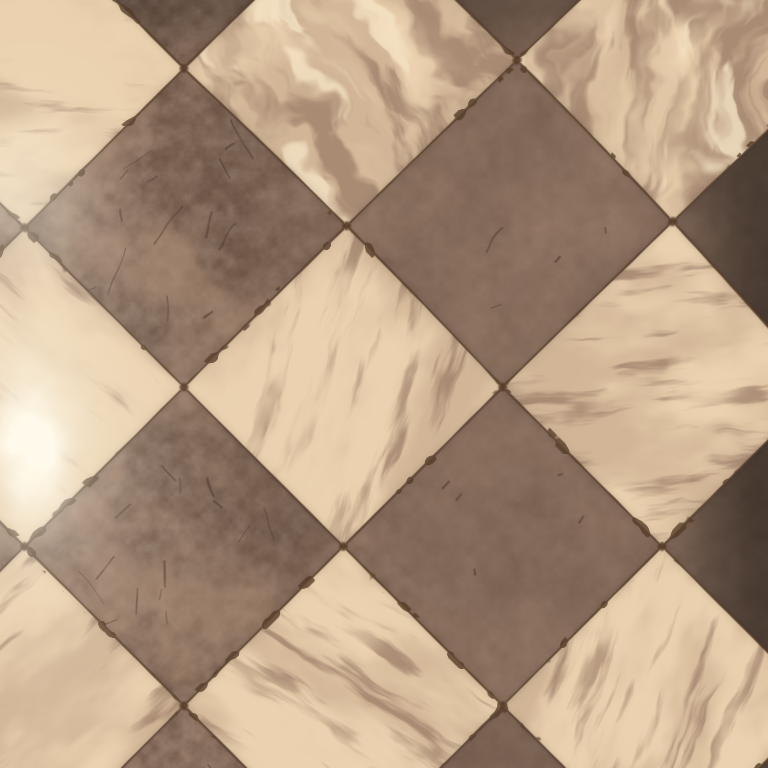
Give the GLSL for this texture, as a Shadertoy shader.

```glsl
// Worn marble floor: diagonal checker of veined cream and scratched brown tiles
const vec2  CENTER = vec2(0.447, 0.496);    // middle of the central cream tile
const float HALF_DIAGONAL = 0.2075;
const float SIDE = HALF_DIAGONAL * 1.41421;
const vec2  SKEW = vec2(0.105, 0.06);       // lens stretch toward the upper right
const float JOINT = 0.0013;                 // half width of the joint
const float CHIP = 0.0045;                  // extra width where edges are chipped
const int   SCRATCHES = 16;                 // per brown tile
const vec2  GLARE = vec2(0.04, 0.42);
const vec3  CREAM = vec3(0.92, 0.82, 0.685);
const vec3  SAND = vec3(0.82, 0.71, 0.59);
const vec3  VEIN = vec3(0.60, 0.48, 0.40);
const vec3  PALE = vec3(0.96, 0.89, 0.77);
const vec3  BROWN = vec3(0.515, 0.415, 0.35);
const vec3  DUSTY = vec3(0.66, 0.54, 0.45);
const vec3  SCRATCH = vec3(0.30, 0.22, 0.18);
const vec3  GROUT = vec3(0.33, 0.23, 0.15);
const vec3  SHINE = vec3(1.0, 0.98, 0.92);

float hash(vec2 p) {
    return fract(sin(dot(p, vec2(127.1, 311.7))) * 43758.5);
}

float noise(vec2 p) {
    vec2 i = floor(p), f = fract(p);
    f = f * f * (3.0 - 2.0 * f);
    return mix(mix(hash(i), hash(i + vec2(1, 0)), f.x),
               mix(hash(i + vec2(0, 1)), hash(i + vec2(1, 1)), f.x), f.y);
}

float fbm(vec2 p) {
    float sum = 0.0, amp = 0.533;
    for (int i = 0; i < 4; i++) {
        sum += amp * noise(p);
        p = p * 2.03 + 17.3;
        amp *= 0.5;
    }
    return sum;
}

float segment(vec2 p, vec2 dir, float halfLength) {
    return length(p - dir * clamp(dot(p, dir), -halfLength, halfLength));
}

// Cream marble: each slab has its own vein direction and density
vec3 creamStone(vec2 p, vec2 slab, float seed) {
    float angle = 1.25 - 1.15 * slab.x + 1.4 * slab.y - 0.45 * slab.y * slab.y
                + 0.2 * slab.x * slab.y + 0.2 * (seed - 0.5);
    float inner = step(-0.5, slab.x);
    float mottled = inner * step(0.5, slab.y);
    float density = 0.22 + 0.3 * inner + 0.34 * mottled;
    vec2 dir = vec2(cos(angle), sin(angle));
    vec2 r = vec2(dot(p, dir), dot(p, vec2(-dir.y, dir.x)));
    vec2 bend = vec2(fbm(p * 9.0 + seed * 31.0), fbm(p * 9.0 + 53.0)) - 0.5;
    r += bend * mix(0.025, 0.11, mottled);
    float streak = fbm(r * mix(vec2(9, 52), vec2(11, 27), mottled) + seed * 71.0);
    float cloud = fbm(r * vec2(7, 14) + seed * 19.0);
    float low = 0.69 - 0.3 * density;
    float veins = smoothstep(low, low + 0.23, streak) * smoothstep(0.2, 0.55, cloud);
    vec3 col = mix(CREAM, SAND, smoothstep(0.35, 0.75, cloud + 0.12 * mottled));
    col = mix(col, VEIN, 0.72 * veins);
    return mix(col, PALE, 0.8 * mottled * smoothstep(0.6, 0.72, fbm(r * vec2(8, 18) + 91.0)));
}

// Brown stone: mottled, dusty and scratched most on the left
vec3 brownStone(vec2 p, vec2 local, vec2 cell, float seed, float px) {
    float wear = 1.0 - smoothstep(0.2, 0.6, p.x);
    float grain = fbm(p * 70.0), cloud = fbm(p * 11.0 + seed * 23.0);
    vec3 col = BROWN * (0.94 + 0.12 * seed) * (0.88 + 0.24 * cloud);
    col += (grain - 0.5) * mix(0.05, 0.17, wear);
    col = mix(col, DUSTY, wear * smoothstep(0.42, 0.72, cloud) * 0.55);
    float marks = 0.0;
    for (int i = 0; i < SCRATCHES; i++) {
        vec2 id = cell * 7.3 + float(i) * vec2(1.7, 3.1);
        vec2 at = (vec2(hash(id), hash(id + 4.1)) - 0.5) * 0.86 * SIDE;
        float angle = 0.3 + 2.2 * hash(id + 8.7);
        float len = mix(0.006, 0.036, pow(hash(id + 2.9), 2.0)) * mix(0.5, 1.0, wear);
        vec2 bow = (vec2(noise(p * 30.0), noise(p * 30.0 + 9.0)) - 0.5) * 0.008;
        float d = segment(local - at + bow, vec2(cos(angle), sin(angle)), len);
        float width = mix(0.0005, 0.0017, hash(id + 6.3));
        float shown = step(hash(id + 5.5), mix(0.25, 0.95, wear));
        marks = max(marks, shown * (1.0 - smoothstep(width - px, width + px, d)));
    }
    col = mix(col, SCRATCH, marks * mix(0.35, 0.65, noise(p * 60.0)));
    float shade = max(smoothstep(0.84, 1.0, p.x), 0.6 * smoothstep(0.9, 1.0, p.y));
    return col * (1.0 - 0.42 * shade);
}

void mainImage(out vec4 fragColor, in vec2 fragCoord) {
    vec2 p = fragCoord / iResolution.xy;
    float px = 1.0 / min(iResolution.x, iResolution.y);

    // Diagonal grid
    vec2 flat_p = p - SKEW * max(p.x - 0.25, 0.0) * max(p.y - 0.5, 0.0);
    vec2 q = (flat_p - CENTER) / HALF_DIAGONAL;
    vec2 uv = 0.5 * vec2(q.x + q.y, q.x - q.y);
    vec2 cell = floor(uv + 0.5), f = uv - cell;
    float edge = (0.5 - max(abs(f.x), abs(f.y))) * SIDE;
    float isBrown = mod(cell.x + cell.y, 2.0);
    float seed = hash(cell + 3.7);
    vec2 slab = 0.5 * vec2(cell.x + cell.y, cell.x - cell.y);
    vec2 local = vec2(f.x + f.y, f.x - f.y) * HALF_DIAGONAL;

    // Stones, blended across the shared edge
    float side = edge * (2.0 * isBrown - 1.0);
    vec3 col = mix(creamStone(p, slab, seed), brownStone(p, local, cell, seed, px),
                   smoothstep(-px, px, side));

    // Joints with chipped edges and dirt at the corners
    float chips = smoothstep(0.62, 0.85, noise(p * 75.0)) * smoothstep(0.45, 0.65, noise(p * 9.0 + 5.0));
    float width = JOINT * (0.7 + 0.6 * noise(p * 40.0)) + CHIP * chips;
    float joint = 1.0 - smoothstep(width - px, width + px, edge);
    float corner = length(0.5 - abs(f)) * SIDE;
    joint = max(0.78 * joint, 0.9 * (1.0 - smoothstep(0.003, 0.008, corner)));
    col *= 1.0 - 0.12 * exp(-edge / 0.004);
    col = mix(col, GROUT, joint);

    // Lamp reflection along the left side
    vec2 g = p - GLARE;
    float polish = 0.75 + 0.5 * fbm(p * 28.0);
    float glow = 0.85 * exp(-dot(g * g, vec2(420, 130))) + 0.3 * exp(-dot(g * g, vec2(45, 18)));
    vec2 h = p - vec2(0.03, 0.75);
    glow += 0.35 * exp(-dot(h * h, vec2(120, 90)));
    col = mix(col, SHINE, clamp(glow * polish, 0.0, 1.0));
    fragColor = vec4(clamp(col, 0.0, 1.0), 1.0);
}
```
